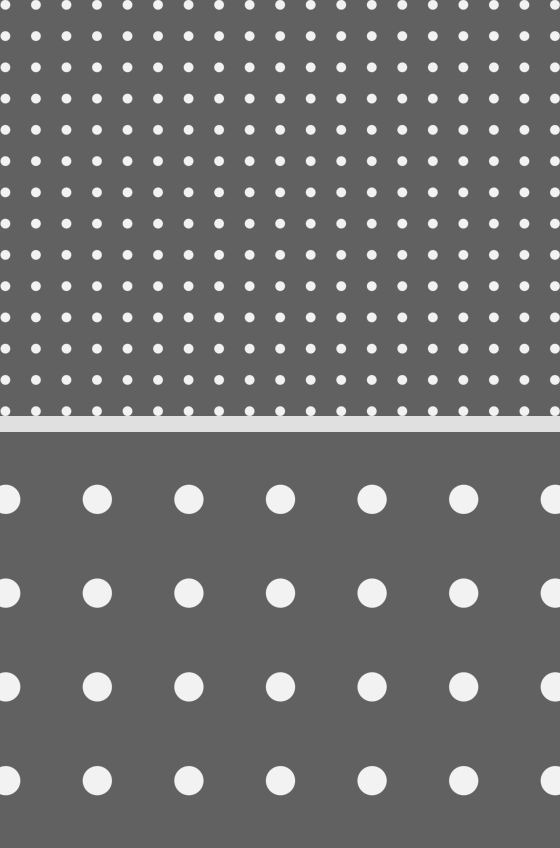
Top: the whole. Bottom: its middle third, enlarged.
Reproduce this pattern procedurally as a Shadertoy shader.

```glsl
// Pale round dots on a flat grey ground, 19 across and 14 down.
// The canvas is folded into one grid cell, and a circle distance
// in units of the canvas width gives each dot its smooth edge.

float circleDistance(vec2 p, float radius) {
    return length(p) - radius;
}

// Offset from the nearest dot centre, in canvas widths.
vec2 dotOffset(vec2 uv, float aspect) {
    // Odd columns put a dot on the centre line; even rows straddle it.
    vec2 cell = (uv - vec2(0.5003, 0.5)) / vec2(0.05452, 0.07514) + vec2(0.5, 0.0);
    vec2 local = fract(cell) - 0.5;
    return local * vec2(0.05452, 0.07514 * aspect);
}

void mainImage(out vec4 fragColor, in vec2 fragCoord) {
    vec2 uv = fragCoord / iResolution.xy;
    float aspect = iResolution.y / iResolution.x;
    float pixel = 1.0 / iResolution.x;

    // Dot coverage, softened over about one pixel.
    float distanceToDot = circleDistance(dotOffset(uv, aspect), 0.0087);
    float dotMask = 1.0 - smoothstep(-0.75 * pixel, 0.75 * pixel, distanceToDot);

    // Grey ground and near-white dots.
    vec3 color = mix(vec3(0.38), vec3(0.95), dotMask);
    fragColor = vec4(color, 1.0);
}
```
